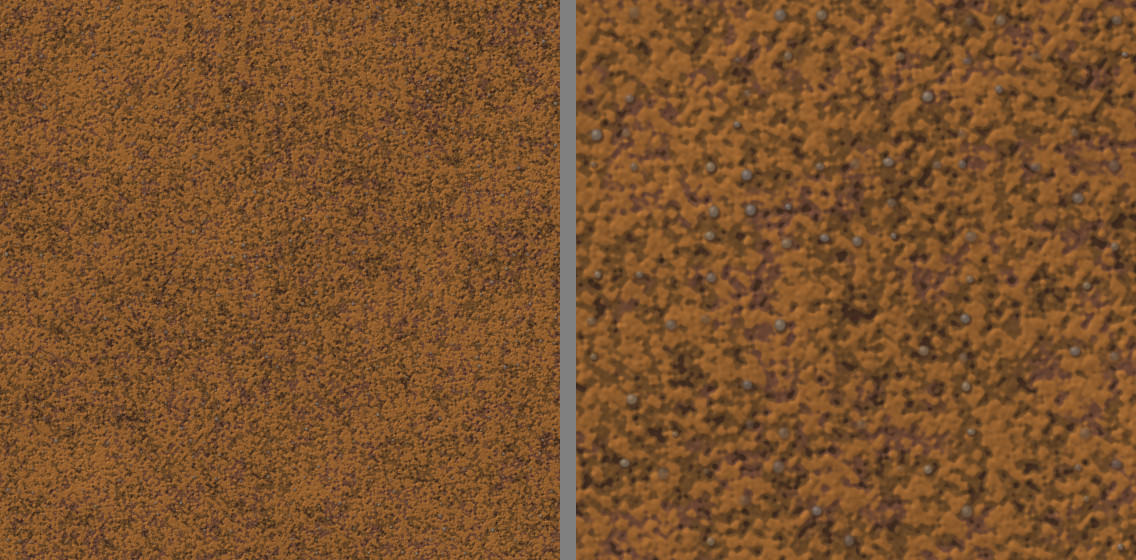
Left: the whole. Right: its middle third, enlarged.
A WebGL 1 fragment shader for this texture:

```glsl
precision highp float;
// Rusty, earthen ground: fine embossed grain, faint dark patches and small grey pebbles.

uniform vec2 u_resolution;

// Palette
const vec3 OCHRE = vec3(0.572, 0.368, 0.178);
const vec3 BROWN = vec3(0.410, 0.280, 0.150);
const vec3 RED_BROWN = vec3(0.415, 0.270, 0.200);
const vec3 CREVICE = vec3(0.270, 0.180, 0.125);
const vec3 PEBBLE_TAN = vec3(0.550, 0.460, 0.355);
const vec3 PEBBLE_GREY = vec3(0.470, 0.425, 0.400);

// Feature frequencies, in cells per canvas
const float PATCH_FREQ = 8.0;
const float BLOTCH_FREQ = 32.0;
const float STAIN_FREQ = 42.0;
const float GRAIN_FREQ = 200.0;
const float GRIT_FREQ = 410.0;
const float PEBBLE_FREQ = 45.0;

// Strengths
const float PATCH_WEIGHT = 0.14;
const float BLOTCH_WEIGHT = 0.26;
const float GRAIN_WEIGHT = 0.85;
const float EDGE_SOFTNESS = 0.10;
const float RELIEF = 0.50;
const float RELIEF_STEP = 0.0020;
const float GRIT = 0.12;
const float PEBBLE_CHANCE = 0.34;
const vec2 LIGHT_DIR = vec2(-0.6, 0.8);

float hash(vec2 p) {
  return fract(sin(dot(p, vec2(12.9898, 78.233))) * 43758.5453);
}

float valueNoise(vec2 p) {
  vec2 i = floor(p);
  vec2 f = fract(p);
  f = f * f * (3.0 - 2.0 * f);
  float low = mix(hash(i), hash(i + vec2(1.0, 0.0)), f.x);
  float high = mix(hash(i + vec2(0.0, 1.0)), hash(i + vec2(1.0)), f.x);
  return mix(low, high, f.y);
}

// Each octave is turned to hide the lattice.
float fbm(vec2 p) {
  const mat2 TURN = mat2(1.6, 1.2, -1.2, 1.6);
  float sum = 0.0;
  float weight = 0.5;
  for (int i = 0; i < 4; i++) {
    sum += weight * valueNoise(p);
    p = TURN * p + 17.3;
    weight *= 0.6;
  }
  return sum / 1.088;
}

float grainHeight(vec2 p) {
  vec2 q = mat2(0.8, 0.6, -0.6, 0.8) * p * GRAIN_FREQ;
  return 0.65 * valueNoise(q) + 0.35 * valueNoise(q * 1.83 + 31.7);
}

// Rounded pebble with a shadow on its far side and a small glint.
vec3 addPebbles(vec3 color, vec2 p) {
  vec2 q = p * PEBBLE_FREQ;
  vec2 cell = floor(q);
  float present = step(hash(cell + 5.1), PEBBLE_CHANCE);
  vec2 center = 0.3 + 0.4 * vec2(hash(cell + 11.7), hash(cell + 23.9));
  vec2 d = fract(q) - center;
  d.y *= mix(0.85, 1.25, hash(cell + 37.3));
  float radius = mix(0.09, 0.18, hash(cell + 41.9));
  float strength = present * mix(0.30, 0.95, hash(cell + 53.3));

  float shadow = 1.0 - smoothstep(radius * 0.6, radius * 1.35, length(d + LIGHT_DIR * 0.07));
  float body = 1.0 - smoothstep(radius * 0.55, radius * 1.1, length(d));
  float glint = 1.0 - smoothstep(0.0, radius * 0.7, length(d - LIGHT_DIR * radius * 0.35));
  vec3 stone = mix(PEBBLE_GREY, PEBBLE_TAN, hash(cell + 67.1));
  stone *= 0.9 + 0.3 * glint;

  color = mix(color, CREVICE, shadow * strength * 0.9);
  return mix(color, stone, body * strength);
}

void main() {
  vec2 p = gl_FragCoord.xy / min(u_resolution.x, u_resolution.y);

  // Grain, swayed by faint patches, decides where ochre crust covers the soil.
  float patches = fbm(p * PATCH_FREQ + 3.7) - 0.5;
  float blotches = fbm(p * BLOTCH_FREQ + 71.0) - 0.5;
  float grain = grainHeight(p);
  float cover = PATCH_WEIGHT * patches + BLOTCH_WEIGHT * blotches + GRAIN_WEIGHT * (grain - 0.5);

  // Soil is brown with reddish stains and dark crevices.
  float stain = smoothstep(0.48, 0.64, fbm(p * STAIN_FREQ + 127.0));
  vec3 soil = mix(BROWN, RED_BROWN, stain);
  soil = mix(soil, CREVICE, 1.0 - smoothstep(-0.31, -0.17, cover));
  vec3 color = mix(soil, OCHRE, smoothstep(-EDGE_SOFTNESS, EDGE_SOFTNESS, cover + 0.015));

  // Relief lit from the upper left, with fine grit
  float slope = grain - grainHeight(p + LIGHT_DIR * RELIEF_STEP);
  color *= 1.0 + RELIEF * clamp(slope, -0.5, 0.5);
  color *= 1.0 + GRIT * (valueNoise(p * GRIT_FREQ + 9.1) - 0.5);
  color *= 1.0 + 0.12 * patches;

  gl_FragColor = vec4(addPebbles(color, p), 1.0);
}
```
